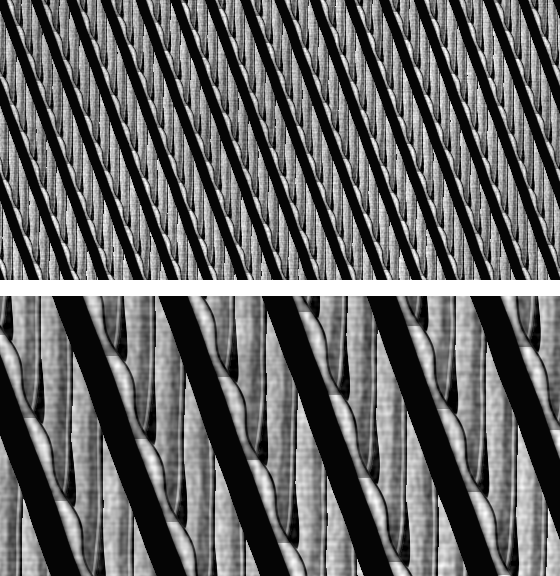
Top: the whole. Bottom: its middle third, enlarged.
Reproduce this texture procedurally as a WebGL 2 fragment shader.

```glsl
#version 300 es
precision highp float;
// Leaning steel strips of overlapping curved blades, split by black grooves.
uniform vec2 u_resolution;
out vec4 outColor;

const float TAU = 6.2831853;
const float PITCH = 0.1242;   // strip spacing, in canvas heights
const float LEAN = 0.365;     // sideways drift per unit of descent
const float PERIOD = 0.797;   // blade spacing, in pitches
const float STAGGER = 0.178;  // descent of blades from strip to strip
const float GROOVE = 0.285;   // groove width, in pitches
const float LIP_END = 0.41;   // mean right edge of the rounded lip

const vec3 BLACK = vec3(0.018);
const vec3 SHADOW = vec3(0.10);
const vec3 DARK_STEEL = vec3(0.43);
const vec3 STEEL = vec3(0.68);
const vec3 BRIGHT = vec3(0.88);

float hash(vec2 p) {
  vec3 q = fract(p.xyx * vec3(0.1031, 0.1030, 0.0973));
  q += dot(q, q.yzx + 33.33);
  return fract((q.x + q.y) * q.z);
}

float cornerSlope(vec2 cell, vec2 offset) {
  float angle = TAU * hash(cell);
  return dot(vec2(cos(angle), sin(angle)), offset);
}

float gradientNoise(vec2 p) {
  vec2 i = floor(p), f = fract(p);
  vec2 k = f * f * f * (f * (f * 6.0 - 15.0) + 10.0);
  vec2 e = vec2(1.0, 0.0);
  float low = mix(cornerSlope(i, f), cornerSlope(i + e, f - e), k.x);
  float high = mix(cornerSlope(i + e.yx, f - e.yx), cornerSlope(i + 1.0, f - 1.0), k.x);
  return mix(low, high, k.y);
}

// 1 below the edge, 0 above it
float below(float value, float edge, float soft) {
  return 1.0 - smoothstep(edge - soft, edge + soft, value);
}

// Rise of a blade edge at distance w from the lip, and its slope
vec2 bladeRise(float w) {
  float bend = exp(-w / 0.147);
  return vec2(w / LEAN - 0.279 * (1.0 - bend), 1.0 / LEAN - 1.9 * bend);
}

// Brushed grain plus fine cross scratches
float grain(vec2 p) {
  float fine = gradientNoise(p * vec2(20.0, 13.0));
  float brushed = gradientNoise(p * vec2(17.0, 2.5) + 40.0);
  float scratch = gradientNoise(p * vec2(1.5, 24.0) + 90.0);
  return 0.13 * fine + 0.10 * brushed + 0.09 * scratch;
}

vec3 bladeColor(float w, float rise, float strip, float aa) {
  vec2 curve = bladeRise(w);
  float turn = (rise - curve.x) / PERIOD;
  float f = fract(turn);
  float toDistance = PERIOD / length(vec2(curve.y, 1.0 - LEAN * curve.y));
  float fromEdge = f * toDistance;
  float toNext = (1.0 - f) * toDistance;
  float tone = hash(vec2(strip, floor(turn)) + 50.0) - 0.5;

  // Dark outer arc, paler inner face, bright rims
  vec3 color = mix(STEEL, DARK_STEEL, below(f, 0.47, 0.09));
  color += 0.10 * (f - 0.5) + 0.10 * tone;
  color = mix(color, BRIGHT, 0.55 * below(abs(fromEdge - 0.045), 0.012, aa));
  color = mix(color, BRIGHT, 0.45 * smoothstep(0.62, 0.92, f));
  color *= mix(0.78, 1.0, smoothstep(0.0, 0.16, w));

  // Thin seam, and the slit that opens beside the lip
  float slit = 0.095 * smoothstep(0.0, 0.09, w) * below(w, 0.20, 0.13);
  color = mix(color, SHADOW, below(fromEdge, 0.018, aa));
  return mix(color, BLACK, below(toNext, slit, aa) * step(0.004, slit));
}

vec3 lipColor(float across, float phase) {
  float rounded = sin(clamp(across, 0.0, 1.0) * 0.5 * TAU);
  vec3 color = mix(vec3(0.24), BRIGHT, pow(rounded, 0.7));
  return color * mix(0.62, 1.0, smoothstep(0.02, 0.65, phase));
}

void main() {
  vec2 p = gl_FragCoord.xy / u_resolution.y;
  float aa = 0.8 / (u_resolution.y * PITCH);
  vec2 q = vec2(p.x, 1.0 - p.y) / PITCH;

  // Strip coordinates with slightly uneven groove edges
  float wobble = 0.025 * gradientNoise(q * vec2(0.8, 1.6));
  float s = q.x - LEAN * q.y - 0.90 + wobble;
  float strip = floor(s);
  float u = s - strip;
  float jitter = 0.07 * (hash(vec2(strip, 7.0)) - 0.5);
  float rise = 2.81 + STAGGER * (strip - 6.0) + jitter - q.y;
  float phase = fract(rise / PERIOD);

  // Blades, then the scalloped lip, then the groove
  float lipEdge = LIP_END - 0.04 * sin(TAU * phase);
  vec3 color = bladeColor(max(u - LIP_END + 0.04, 0.0), rise, strip, aa);
  vec3 lip = lipColor((u - GROOVE) / (lipEdge - GROOVE), phase);
  color = mix(color, SHADOW, below(abs(u - lipEdge), 0.018, aa));
  color = mix(color, lip, below(u, lipEdge, aa));

  // Wear and broad uneven light
  color += grain(q) * 1.3;
  color *= 1.0 + 0.14 * gradientNoise(q * 0.22 + 5.0);
  float groove = max(below(u, GROOVE, aa), 1.0 - below(u, 1.0, aa));
  color = mix(color, BLACK, groove);
  outColor = vec4(clamp(color, 0.0, 1.0), 1.0);
}
```
